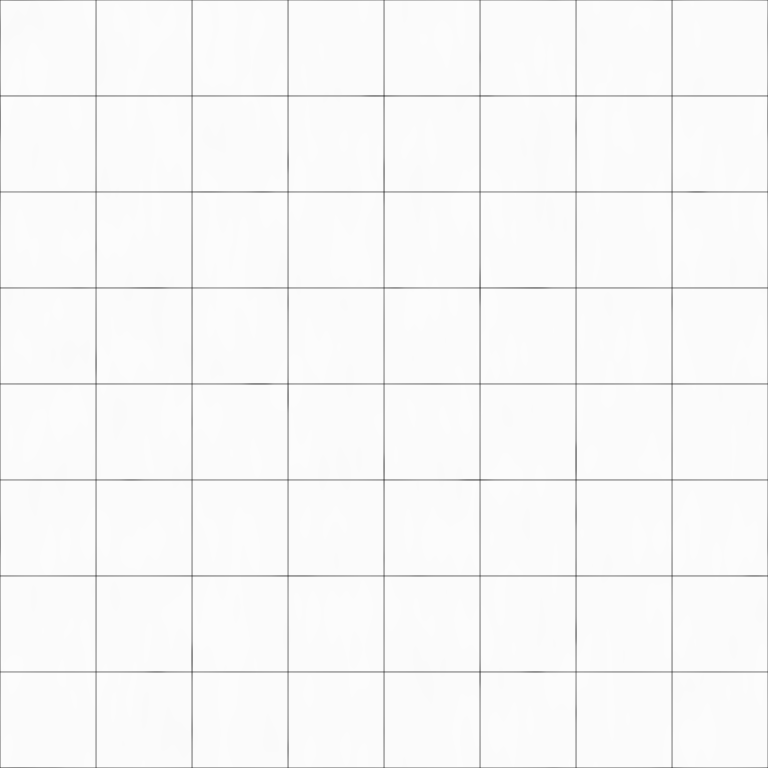
Write a Shadertoy shader that draws this pattern.

```glsl
// Pale square tiles, eight by eight, parted by hairline grey joints.
// Joints are box-filtered analytically; periodic gradient noise varies
// their darkness and leaves a faint vertical mottling on the tiles.

vec2 latticeGradient(vec2 cell, vec2 period, float seed) {
    cell = mod(cell, period) + seed;
    float h = fract(sin(dot(cell, vec2(127.1, 311.7))) * 4375.85);
    return vec2(cos(6.2832 * h), sin(6.2832 * h));
}

// Gradient noise, about -0.7 to 0.7, wrapping after a whole period
float gradientNoise(vec2 p, vec2 period, float seed) {
    vec2 i = floor(p), f = p - i;
    vec2 u = f * f * f * (f * (f * 6.0 - 15.0) + 10.0);
    vec2 e = vec2(1.0, 0.0);
    float a = dot(latticeGradient(i, period, seed), f);
    float b = dot(latticeGradient(i + e.xy, period, seed), f - e.xy);
    float c = dot(latticeGradient(i + e.yx, period, seed), f - e.yx);
    float d = dot(latticeGradient(i + e.xx, period, seed), f - e.xx);
    return mix(mix(a, b, u.x), mix(c, d, u.x), u.y);
}

// Share of each pixel covered by the joint on either axis
vec2 jointCoverage(vec2 grid, vec2 pixel) {
    vec2 offset = grid - round(grid) - 0.0007;
    vec2 halfWidth = vec2(0.0078);
    vec2 upper = clamp(offset + 0.5 * pixel, -halfWidth, halfWidth);
    vec2 lower = clamp(offset - 0.5 * pixel, -halfWidth, halfWidth);
    return (upper - lower) / pixel;
}

// Darkness along one joint, with occasional heavier stretches
float jointDarkness(float line, float along, float seed) {
    float n = gradientNoise(vec2(line + 0.5, along * 2.0), vec2(8.0, 16.0), seed);
    return 0.38 + 0.06 * n + 0.14 * smoothstep(0.28, 0.55, n);
}

void mainImage(out vec4 fragColor, in vec2 fragCoord) {
    vec2 uv = fragCoord / iResolution.xy;
    vec2 grid = uv * 8.0;

    // Tile surface: broad clouds and fine upright streaks
    float clouds = gradientNoise(uv * 12.0, vec2(12.0), 3.0);
    float streaks = gradientNoise(uv * vec2(56.0, 14.0), vec2(56.0, 14.0), 17.0);
    float tone = 0.985 + 0.005 * clouds + 0.004 * streaks;

    // Joints darken the surface, and a little more where they cross
    vec2 line = round(grid);
    vec2 darkness = vec2(jointDarkness(line.x, grid.y, 29.0),
                         jointDarkness(line.y, grid.x, 43.0));
    vec2 light = 1.0 - darkness * jointCoverage(grid, 8.0 / iResolution.xy);

    fragColor = vec4(vec3(tone * light.x * light.y), 1.0);
}
```
